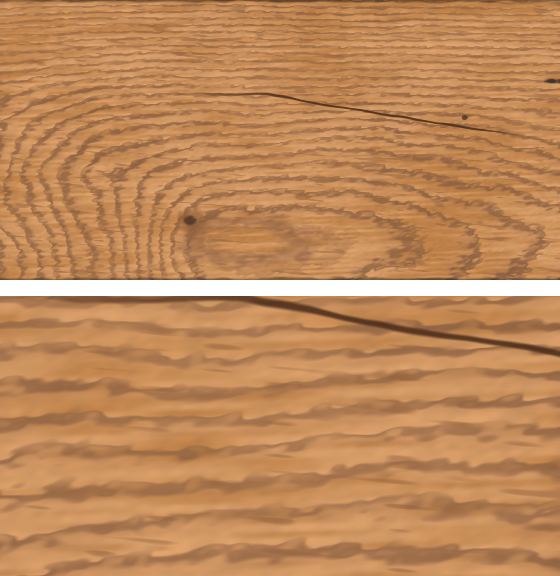
Top, the full canvas; bottom, a detail of the centre.
Reproduce this texture procedurally as a WebGL 1 fragment shader.

```glsl
precision highp float;
// Weathered oak plank: growth rings are level lines of a stretched, warped
// distance around a low knot, tight and flat near the top edge.
// Slanted pore noise breaks the rings; a crack and dark spots lie on top.
uniform vec2 u_resolution;

float hash(vec2 p) {
  return fract(sin(dot(p, vec2(127.1, 311.7))) * 43758.5);
}

float noise(vec2 p) {
  vec2 i = floor(p), f = fract(p);
  f = f * f * (3.0 - 2.0 * f);
  return mix(mix(hash(i), hash(i + vec2(1, 0)), f.x),
             mix(hash(i + vec2(0, 1)), hash(i + vec2(1, 1)), f.x), f.y);
}

float fbm(vec2 p) {
  float sum = 0.0, amp = 0.53;
  for (int i = 0; i < 4; i++) {
    sum += amp * noise(p);
    p = p * 2.03 + 17.3;
    amp *= 0.5;
  }
  return sum;
}

// Height across the growth rings, steep on the left of the knot
float ringHeight(vec2 p) {
  float top = smoothstep(0.3, 0.95, p.y);
  float stretch = mix(0.56, 0.25, smoothstep(0.6, 1.15, p.x));
  stretch *= mix(1.0, 0.3, top);
  float h = length(vec2((p.x - 0.92) * stretch, p.y - 0.11));
  h += 0.12 * (1.0 - smoothstep(0.38, 0.72, p.x)) * (1.0 - smoothstep(0.08, 0.42, p.y));
  float warp = 0.075 * (fbm(p * vec2(2.4, 4.0) + 3.0) - 0.5);
  warp += 0.016 * (noise(p * vec2(11.0, 13.0)) - 0.5);
  return h + warp * mix(1.0, 0.35, top);
}

// Soft-edged ellipse with a ragged outline
float spot(vec2 p, vec2 centre, vec2 size) {
  float d = length((p - centre) / size) + 0.6 * (noise(p * 70.0) - 0.5);
  return 1.0 - smoothstep(0.6, 1.25, d);
}

void main() {
  vec2 p = gl_FragCoord.xy / u_resolution.y;
  float top = smoothstep(0.45, 0.85, p.y);

  // Fibres and pores, slanting slightly up to the right
  float pores = noise(vec2(p.x * 42.0 - p.y * 45.0, p.y * 95.0));
  float fibre = noise(vec2(p.x * 9.0, p.y * 115.0 - p.x * 4.0));
  float fleck = noise(vec2(p.x * 75.0 - p.y * 50.0, p.y * 125.0));

  // Broken ring lines with a wide shade on one side
  float h = ringHeight(p);
  float rings = 10.0 * h + 20.0 * h * h + 0.34 * (pores - 0.5) + 0.16 * (fleck - 0.5);
  float f = fract(rings);
  float line = smoothstep(0.5, 0.74, f) * (1.0 - smoothstep(0.86, 1.0, f));
  float shade = smoothstep(0.1, 0.8, f) * (1.0 - smoothstep(0.85, 1.0, f));
  float strength = 0.5 + 0.7 * fbm(p * vec2(2.2, 5.0) + 8.0);
  strength *= mix(1.0, 0.8, top) * smoothstep(0.02, 0.16, h);
  line *= strength * smoothstep(0.08, 0.6, 0.55 * pores + 0.45 * fleck);

  // Wood colour in soft patches
  float patches = fbm(p * vec2(2.5, 6.0) + 31.0);
  vec3 honey = vec3(0.775, 0.525, 0.295), pale = vec3(0.815, 0.595, 0.395);
  vec3 col = mix(honey, pale, smoothstep(0.25, 0.7, 0.6 * patches + 0.4 * fibre));
  col = mix(col, vec3(0.69, 0.47, 0.30), 0.45 * shade * strength);
  col = mix(col, vec3(0.55, 0.38, 0.26), 0.92 * line);
  col *= 1.0 + 0.08 * (fibre - 0.5) + 0.07 * (fleck - 0.5);
  col *= 1.0 + 0.08 * (patches - 0.5) + 0.03 * (noise(vec2(p.x * 32.0, p.y * 3.0)) - 0.5);

  // Fine dark scratches along the grain
  float scratch = noise(vec2(p.x * 14.0 + 5.0, p.y * 105.0 + p.x * 9.0));
  col = mix(col, vec3(0.57, 0.38, 0.24), 0.5 * smoothstep(0.78, 0.95, scratch));

  // Mottled oval beside the knot
  vec2 eye = (p - vec2(0.9, 0.14)) / vec2(0.19, 0.075);
  float rim = abs(length(eye) + 0.8 * (fbm(p * 12.0) - 0.5) - 1.0);
  float rimShade = (1.0 - smoothstep(0.08, 0.4, rim)) * (0.35 + 0.65 * pores);
  col = mix(col, vec3(0.56, 0.38, 0.27), 0.75 * rimShade);

  // Knot and nail marks
  col = mix(col, vec3(0.56, 0.37, 0.23), 0.6 * spot(p, vec2(0.69, 0.21), vec2(0.055, 0.045)));
  col = mix(col, vec3(0.30, 0.20, 0.15), 0.85 * spot(p, vec2(0.68, 0.21), vec2(0.021, 0.018)));
  col = mix(col, vec3(0.20, 0.18, 0.18), 0.9 * spot(p, vec2(1.97, 0.71), vec2(0.032, 0.011)));
  col = mix(col, vec3(0.28, 0.22, 0.18), 0.85 * spot(p, vec2(1.66, 0.58), vec2(0.012, 0.008)));

  // Long crack, thinning towards both ends
  float path = 0.662 - 0.16 * max(p.x - 0.95, 0.0) + 0.022 * (fbm(vec2(p.x * 6.0, 2.0)) - 0.5);
  float ends = smoothstep(0.45, 1.05, p.x) * (1.0 - smoothstep(1.7, 1.92, p.x));
  float width = 0.0015 + 0.0035 * noise(vec2(p.x * 13.0, 9.0));
  float crack = 1.0 - smoothstep(width * 0.4, width + 0.003, abs(p.y - path));
  col = mix(col, vec3(0.30, 0.18, 0.11), crack * ends * 0.9);

  // Worn dark plank edges
  float edge = min(p.y, 1.0 - p.y) + 0.008 * (noise(vec2(p.x * 20.0, 4.0)) - 0.5);
  col *= mix(0.62, 1.0, smoothstep(0.0, 0.011, edge));
  gl_FragColor = vec4(col, 1.0);
}
```
